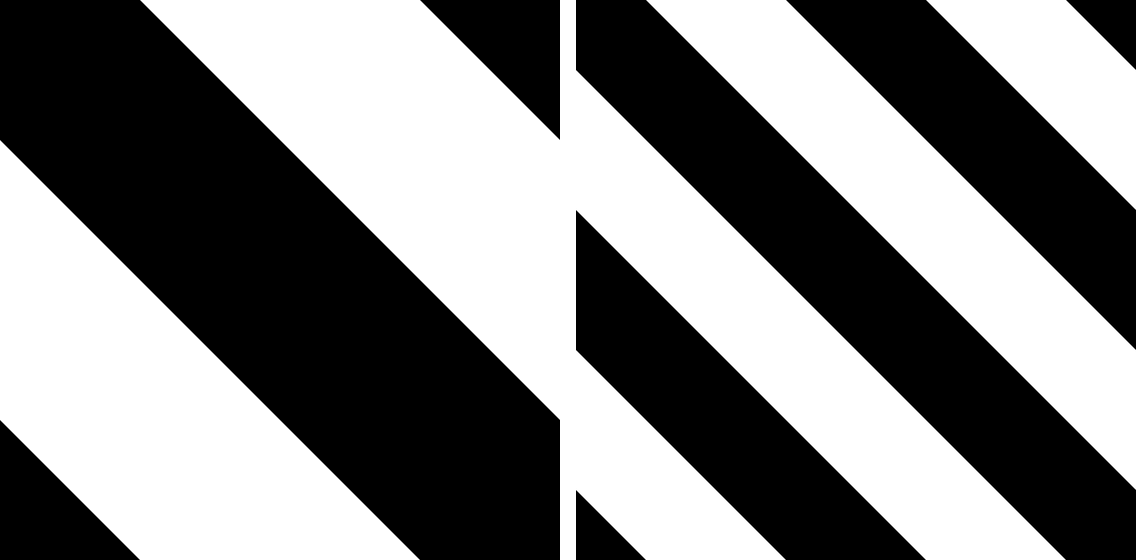
Left: one tile. Right: repeated 2 by 2.
Write a WebGL 1 fragment shader that draws this pattern.

```glsl
precision highp float;
// Bold black and white diagonal stripes of equal width, falling to the right.
// A triangle wave of x + y repeats once across and once down, so the canvas
// tiles; its signed distance to the stripe edge gives a one-pixel blend.

uniform vec2 u_resolution;

// Signed distance along the diagonal phase: negative inside a white stripe.
float whiteStripe(float phase) {
    return abs(fract(phase) - 0.5) - 0.25;
}

void main() {
    vec2 uv = gl_FragCoord.xy / u_resolution;

    // Change of the phase over one pixel, measured across the stripe
    float pixelStep = length(1.0 / u_resolution);

    float edge = whiteStripe(uv.x + uv.y);
    float white = clamp(0.5 - edge / pixelStep, 0.0, 1.0);

    gl_FragColor = vec4(vec3(white), 1.0);
}
```
